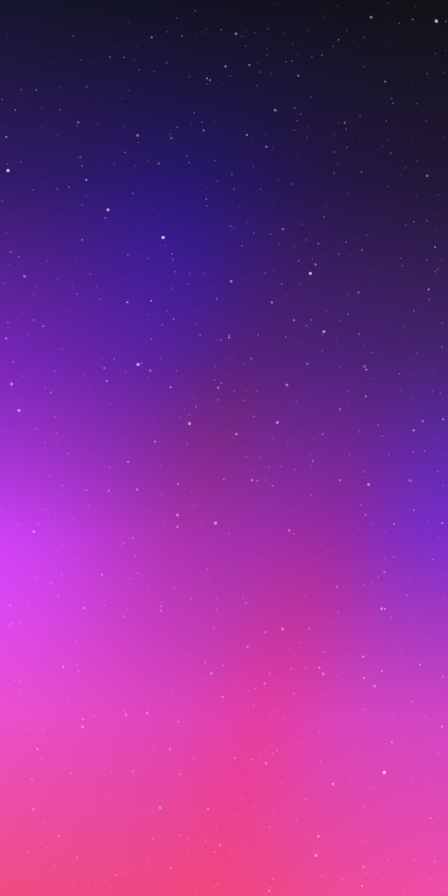
Write a Shadertoy shader that draws this background.

```glsl
float hash(vec2 p) {
    return fract(sin(dot(p, vec2(127.1, 311.7))) * 43758.5453);
}

// Six evenly spaced colour stops, t from 0 to 1
vec3 ramp(vec3 a, vec3 b, vec3 c, vec3 d, vec3 e, vec3 f, float t) {
    float s = t * 5.0;
    vec3 col = mix(a, b, clamp(s, 0.0, 1.0));
    col = mix(col, c, clamp(s - 1.0, 0.0, 1.0));
    col = mix(col, d, clamp(s - 2.0, 0.0, 1.0));
    col = mix(col, e, clamp(s - 3.0, 0.0, 1.0));
    return mix(col, f, clamp(s - 4.0, 0.0, 1.0));
}

float glow(vec2 p, vec2 centre, vec2 size) {
    vec2 d = (p - centre) / size;
    return exp(-dot(d, d));
}

// Soft slanted band through an anchor point, faded along its height
float seam(vec2 p, vec2 anchor, float slope, float width, float reach) {
    float across = (p.x - anchor.x - slope * (p.y - anchor.y)) / width;
    float along = (p.y - anchor.y) / reach;
    return exp(-across * across - along * along);
}

// One jittered star per occupied cell; sizes are in canvas widths
float starLayer(vec2 p, float cells, float density, float radius, float seed, float pixel) {
    vec2 id = floor(p * cells);
    vec2 key = id + seed;
    vec2 jitter = vec2(hash(key + 1.3), hash(key + 7.9));
    vec2 star = (id + 0.15 + 0.7 * jitter) / cells;
    float present = step(hash(key + 15.1), density);
    float power = hash(key + 23.7);
    float size = radius * mix(0.55, 1.0, power);
    float disc = 1.0 - smoothstep(size - 0.6 * pixel, size + 0.6 * pixel, length(p - star));
    return present * disc * mix(0.25, 1.0, power * power);
}

// Night sky: three vertical ramps blended from left to right
vec3 sky(vec2 uv) {
    float t = 1.0 - uv.y;
    vec3 left = ramp(vec3(0.08, 0.08, 0.17), vec3(0.20, 0.11, 0.42),
                     vec3(0.48, 0.15, 0.73), vec3(0.80, 0.25, 0.89),
                     vec3(0.92, 0.31, 0.78), vec3(0.94, 0.30, 0.51), t);
    vec3 middle = ramp(vec3(0.07, 0.07, 0.13), vec3(0.15, 0.09, 0.33),
                       vec3(0.32, 0.13, 0.52), vec3(0.64, 0.19, 0.68),
                       vec3(0.86, 0.26, 0.72), vec3(0.93, 0.28, 0.52), t);
    vec3 right = ramp(vec3(0.07, 0.07, 0.09), vec3(0.13, 0.09, 0.22),
                      vec3(0.28, 0.14, 0.44), vec3(0.50, 0.18, 0.70),
                      vec3(0.82, 0.27, 0.77), vec3(0.94, 0.30, 0.65), t);
    vec3 col = mix(left, middle, smoothstep(-0.1, 0.55, uv.x));
    return mix(col, right, smoothstep(0.45, 1.05, uv.x));
}

void mainImage(out vec4 fragColor, in vec2 fragCoord) {
    vec2 uv = fragCoord / iResolution.xy;
    vec2 p = fragCoord / iResolution.x;
    float pixel = 1.0 / iResolution.x;
    vec3 col = sky(uv);

    // Blue and violet glows
    col += vec3(0.00, 0.00, 0.13) * glow(uv, vec2(0.38, 0.72), vec2(0.22, 0.14));
    col += vec3(0.02, 0.01, 0.10) * glow(uv, vec2(0.00, 0.34), vec2(0.30, 0.12));
    col += vec3(-0.02, 0.00, 0.10) * glow(uv, vec2(1.00, 0.45), vec2(0.22, 0.13));

    // Dusky and crimson slanted seams
    col += vec3(0.02, 0.00, -0.06) * seam(uv, vec2(0.50, 0.54), 0.80, 0.14, 0.16);
    col += vec3(0.04, -0.02, -0.08) * seam(uv, vec2(0.64, 0.27), 0.68, 0.13, 0.24);

    // Faint dust, small stars and bright stars
    float dust = starLayer(p, 34.0, 0.40, 0.0020, 11.0, pixel);
    float small = starLayer(p, 19.0, 0.35, 0.0026, 37.0, pixel);
    float bright = starLayer(p, 9.0, 0.50, 0.0040, 71.0, pixel);
    float light = 0.30 * dust + 0.50 * small + 0.85 * bright;
    col = mix(col, vec3(0.96, 0.82, 1.0), clamp(light, 0.0, 1.0));

    fragColor = vec4(clamp(col, 0.0, 1.0), 1.0);
}
```
